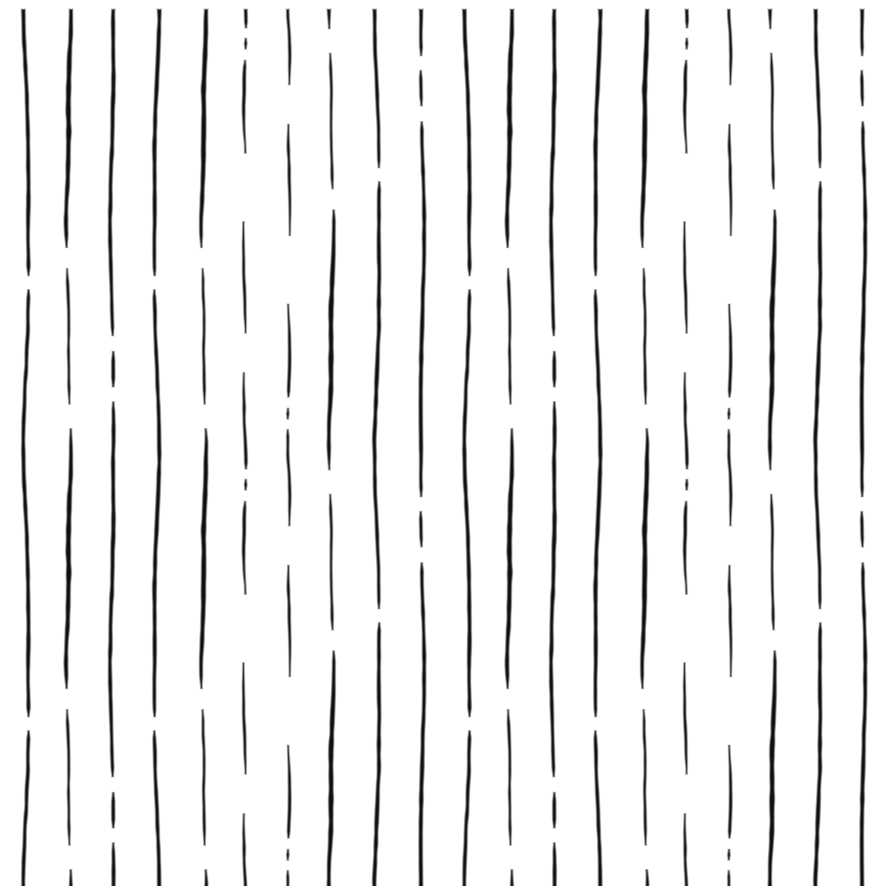
A Shadertoy shader for this pattern:

```glsl
const float TAU = 6.2831853;
const float TILE = 0.4978;          // repeat size, as a fraction of canvas height
const float TOP_MARGIN = 0.0105;
const vec3 PAPER = vec3(1.0);
const vec3 INK = vec3(0.06);
const int LINES = 10;

// Per line: position across the tile, stroke kind, and mirror sign
const float LINE_X[10] = float[](0.0605, 0.1555, 0.2545, 0.3540, 0.4620,
                                 0.5545, 0.6550, 0.7510, 0.8560, 0.9570);
const int KIND[10] = int[](0, 1, 2, 0, 1, 3, 3, 1, 0, 2);
const float MIRROR[10] = float[](1., 1., 1., -1., 1., 1., -1., -1., 1., -1.);

// Per kind: breaks as (centre, half length), grouped by FIRST_GAP
const int FIRST_GAP[5] = int[](0, 1, 3, 5, 9);
const vec2 GAPS[9] = vec2[](
    vec2(0.641, 0.016),
    vec2(0.585, 0.024), vec2(0.944, 0.028),
    vec2(0.779, 0.018), vec2(0.894, 0.017),
    vec2(0.075, 0.012), vec2(0.124, 0.013), vec2(0.425, 0.078), vec2(0.800, 0.045));

// Per kind: bend as (phase, first amplitude, harmonic, second amplitude)
const vec4 BEND[4] = vec4[](
    vec4(0.010, -0.0053, 2.0, -0.0018), vec4(0.020, 0.0040, 3.0, 0.0016),
    vec4(0.508, -0.0035, 2.0, -0.0012), vec4(0.060, 0.0008, 3.0, 0.0022));

// Per kind: half width as (mean, swell)
const vec2 WIDTH[4] = vec2[](
    vec2(0.0040, 0.0003), vec2(0.0040, 0.0013),
    vec2(0.0040, 0.0004), vec2(0.0032, 0.0002));

float hash(vec2 p) {
    return fract(sin(dot(p, vec2(12.9898, 78.233))) * 43758.5453);
}

// Smooth 1D noise in -1..1 that closes over one tile
float loopNoise(float t, float cells, float seed) {
    float s = t * cells;
    float cell = floor(s);
    float a = hash(vec2(mod(cell, cells), seed));
    float b = hash(vec2(mod(cell + 1.0, cells), seed));
    return mix(a, b, smoothstep(0.0, 1.0, s - cell)) * 2.0 - 1.0;
}

float wrapDelta(float d) {
    return d - round(d);
}

float bend(float t, vec4 wave) {
    float a = TAU * (t - wave.x);
    return wave.y * cos(a) + wave.w * cos(wave.z * a);
}

// Returns (distance past the nearest break, tip thickness); long breaks taper more
vec2 strokeEnds(float t, int kind) {
    vec2 ends = vec2(1.0);
    for (int g = FIRST_GAP[kind]; g < FIRST_GAP[kind + 1]; g++) {
        vec2 gap = GAPS[g];
        float d = abs(wrapDelta(t - gap.x)) - gap.y;
        float tip = mix(0.5, 1.0, smoothstep(0.0, gap.y * 1.3, d));
        ends = min(ends, vec2(d, tip));
    }
    return ends;
}

// Signed distance to one broken brush line, positive inside
float brushLine(vec2 p, float x, int kind, float mirror, float seed) {
    float t = fract(p.y);
    vec2 ends = strokeEnds(t, kind);
    float centre = x + mirror * bend(t, BEND[kind])
                 + 0.0007 * loopNoise(t, 24.0, seed);
    float halfWidth = WIDTH[kind].x + WIDTH[kind].y * cos(TAU * (t - 0.27));
    halfWidth *= ends.y * (1.0 + 0.12 * loopNoise(t, 40.0, seed + 20.0));
    return min(halfWidth - abs(wrapDelta(p.x - centre)), ends.x);
}

void mainImage(out vec4 fragColor, in vec2 fragCoord) {
    vec2 uv = fragCoord / iResolution.y;
    float depth = 1.0 - uv.y;
    vec2 p = vec2(uv.x, depth) / TILE;
    float soft = max(0.0033, 0.8 / (iResolution.y * TILE));

    // The later lines run upside down
    float inside = -1.0;
    for (int i = 0; i < LINES; i++) {
        vec2 q = i > 5 ? vec2(p.x, 1.037 - p.y) : p;
        inside = max(inside, brushLine(q, LINE_X[i], KIND[i], MIRROR[i], float(i)));
    }

    inside = min(inside, (depth - TOP_MARGIN) / TILE);
    float cover = smoothstep(-soft, soft, inside);
    fragColor = vec4(mix(PAPER, INK, cover), 1.0);
}
```
